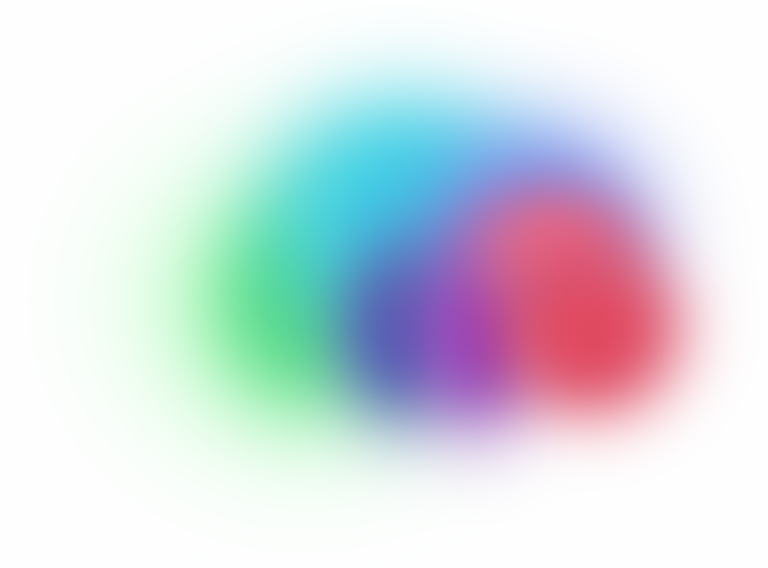
A WebGL 1 fragment shader for this background:

```glsl
precision highp float;
// A blurred cloud of colour on white: green at the left, cyan above,
// indigo and violet in the middle, red at the right. Soft elliptical
// glows are painted over one another, back to front, with a faint grain.

uniform vec2 u_resolution;

const vec3 PAPER  = vec3(0.998);
const vec3 LIME   = vec3(0.66, 0.99, 0.70);
const vec3 GREEN  = vec3(0.35, 0.85, 0.53);
const vec3 CYAN   = vec3(0.24, 0.82, 0.90);
const vec3 BLUE   = vec3(0.45, 0.55, 0.93);
const vec3 INDIGO = vec3(0.32, 0.39, 0.70);
const vec3 VIOLET = vec3(0.58, 0.27, 0.74);
const vec3 PINK   = vec3(0.87, 0.42, 0.56);
const vec3 RED    = vec3(0.88, 0.29, 0.38);

// Glow shapes: centre xy and radii zw, in canvas heights from the middle
const vec4 LIME_SHAPE   = vec4(-0.148, -0.029, 0.247, 0.229);
const vec4 GREEN_SHAPE  = vec4(-0.139, -0.029, 0.159, 0.185);
const vec4 CYAN_SHAPE   = vec4( 0.037,  0.130, 0.242, 0.212);
const vec4 BLUE_SHAPE   = vec4( 0.275,  0.094, 0.196, 0.189);
const vec4 INDIGO_SHAPE = vec4( 0.028, -0.082, 0.123, 0.168);
const vec4 VIOLET_SHAPE = vec4( 0.169, -0.082, 0.123, 0.176);
const vec4 PINK_SHAPE   = vec4( 0.302,  0.068, 0.150, 0.115);
const vec4 RED_SHAPE    = vec4( 0.363, -0.082, 0.168, 0.159);

// Falloff exponents: higher gives a flatter core and a tighter edge
const float WIDE = 2.0;
const float SOFT = 2.5;
const float FIRM = 2.9;

const float GRAIN_AMOUNT = 0.006;
const float GRAIN_CELLS  = 378.0;

// Sine-free hash to the range 0..1
float hash(vec2 cell) {
  vec3 q = fract(vec3(cell.xyx) * 0.1031);
  q += dot(q, q.yzx + 33.33);
  return fract((q.x + q.y) * q.z);
}

// Paint a soft ellipse over the colour below it
vec3 paintGlow(vec3 below, vec2 p, vec4 shape, float falloff, vec3 tint) {
  float d = length((p - shape.xy) / shape.zw);
  return mix(below, tint, exp(-pow(max(d, 0.0001), falloff)));
}

void main() {
  vec2 p = (gl_FragCoord.xy - 0.5 * u_resolution) / u_resolution.y;
  vec3 color = PAPER;

  // Green side and cyan crown
  color = paintGlow(color, p, LIME_SHAPE, WIDE, LIME);
  color = paintGlow(color, p, GREEN_SHAPE, SOFT, GREEN);
  color = paintGlow(color, p, CYAN_SHAPE, FIRM, CYAN);

  // Cool middle
  color = paintGlow(color, p, BLUE_SHAPE, SOFT, BLUE);
  color = paintGlow(color, p, INDIGO_SHAPE, SOFT, INDIGO);
  color = paintGlow(color, p, VIOLET_SHAPE, SOFT, VIOLET);

  // Warm side
  color = paintGlow(color, p, PINK_SHAPE, SOFT, PINK);
  color = paintGlow(color, p, RED_SHAPE, FIRM, RED);

  // Grain, fading out on the white
  float ink = 1.0 - min(color.r, min(color.g, color.b));
  float grain = hash(floor(p * GRAIN_CELLS) + GRAIN_CELLS) - 0.5;
  color += grain * GRAIN_AMOUNT * ink;

  gl_FragColor = vec4(color, 1.0);
}
```
